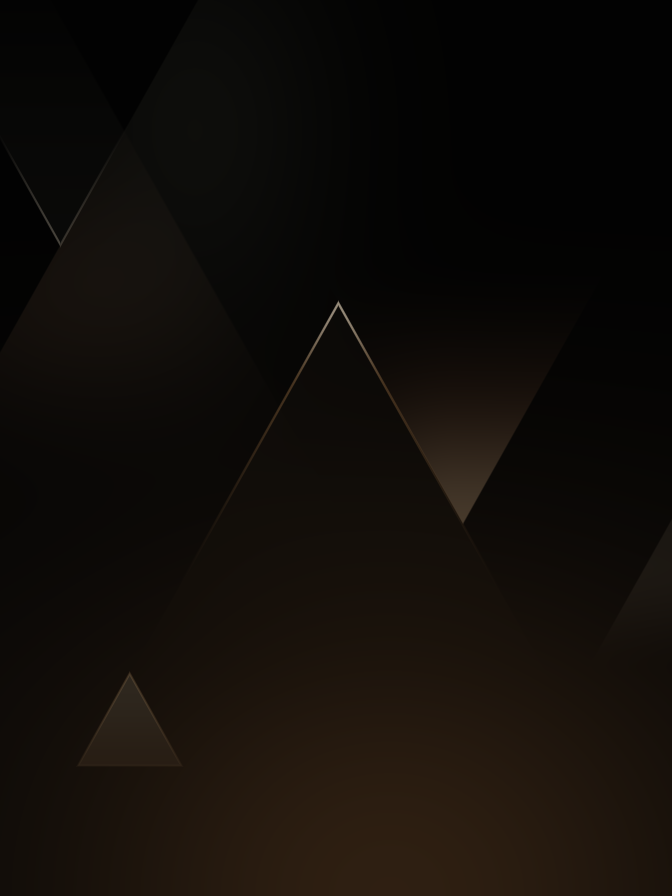
Give the GLSL for this background, as a Shadertoy shader.

```glsl
const float SLOPE = 1.78;

// Signed distance to an endless wedge opening downward; negative inside
float wedge(vec2 p, vec2 apex) {
    vec2 d = p - apex;
    return (abs(d.x) * SLOPE + d.y) / length(vec2(SLOPE, 1.0));
}

// Signed distance to a rising edge; positive on its right
float risingEdge(vec2 p, vec2 anchor) {
    vec2 d = p - anchor;
    return (d.x * SLOPE - d.y) / length(vec2(SLOPE, 1.0));
}

float inside(float dist, float soft) {
    return 1.0 - smoothstep(-soft, soft, dist);
}

float stroke(float dist, float width, float soft) {
    return 1.0 - smoothstep(width, width + soft, abs(dist));
}

float blob(vec2 p, vec2 center, vec2 size) {
    vec2 q = (p - center) / size;
    return exp(-dot(q, q));
}

void mainImage(out vec4 fragColor, in vec2 fragCoord) {
    vec2 p = fragCoord / iResolution.y * 1.3333;
    p.x += 0.5 - 0.66667 * iResolution.x / iResolution.y;
    float aa = 1.3333 / iResolution.y;

    // Dark ground with a warm glow from below
    vec3 color = mix(vec3(0.038, 0.031, 0.024), vec3(0.008, 0.008, 0.007), smoothstep(0.2, 1.1, p.y));
    color += vec3(0.145, 0.092, 0.046) * blob(p, vec2(0.58, 0.0), vec2(0.47, 0.43));

    // Upper left planes: haze, warm wedge and dark notch
    vec2 notch = vec2(0.090, 0.969);
    vec2 peak = vec2(0.184, 1.140);
    float rightOfEdge = smoothstep(-aa, aa, risingEdge(p, notch));
    float peakFill = inside(wedge(p, peak), 1.5 * aa);
    float notchFill = inside(-wedge(vec2(p.x, -p.y), vec2(notch.x, -notch.y)), aa);
    float vee = wedge(vec2(p.x, -p.y), vec2(notch.x, -notch.y));
    notchFill = inside(vee, aa);
    color += vec3(0.045, 0.045, 0.037) * rightOfEdge * blob(p, vec2(0.29, 1.14), vec2(0.21, 0.30));
    color += vec3(0.064, 0.046, 0.033) * rightOfEdge * peakFill * blob(p, vec2(0.09, 0.90), vec2(0.27, 0.19));
    float leftPlane = inside(p.x * SLOPE + p.y - peak.x * SLOPE - peak.y, 3.0 * aa);
    color += vec3(0.027, 0.026, 0.022) * notchFill * leftPlane * smoothstep(1.45, 1.0, p.y);
    float veeFade = smoothstep(0.19, 0.0, p.y - notch.y);
    float veeGain = p.x < notch.x ? 0.25 : 0.16;
    color += vec3(1.0, 0.94, 0.84) * veeGain * veeFade * stroke(vee, 0.0005, 1.4 * aa);

    // Inverted triangle, bright at its tip
    vec2 apex = vec2(0.5035, 0.882);
    vec2 tip = vec2(0.689, 0.554);
    float mainDist = wedge(p, apex);
    float inverted = inside(wedge(vec2(p.x, -p.y), vec2(tip.x, -tip.y)), aa);
    inverted *= 1.0 - inside(mainDist, aa);
    float rise = smoothstep(0.95, 0.54, p.y);
    vec3 bronze = mix(vec3(0.135, 0.083, 0.052), vec3(0.225, 0.188, 0.145), smoothstep(0.80, 0.54, p.y));
    color += bronze * inverted * rise * mix(0.4, 1.0, smoothstep(0.45, 0.68, p.x));

    // Central triangle with a fading rim
    color += vec3(0.022, 0.017, 0.011) * inside(mainDist, aa) * smoothstep(0.30, 0.62, p.y);
    float rimFade = smoothstep(0.44, 0.87, p.y);
    vec3 rim = mix(vec3(0.27, 0.19, 0.11), vec3(0.55, 0.51, 0.45), smoothstep(0.75, 0.88, p.y));
    color += rim * rimFade * stroke(mainDist, 0.0006, 1.5 * aa);

    // Small solid triangle
    float small = max(wedge(p, vec2(0.193, 0.331)), 0.194 - p.y);
    vec3 smallColor = mix(vec3(0.155, 0.115, 0.078), vec3(0.18, 0.153, 0.118), smoothstep(0.19, 0.32, p.y));
    color = mix(color, smallColor, inside(small, aa));
    color += vec3(0.13, 0.10, 0.065) * stroke(small, 0.0005, 1.4 * aa) * smoothstep(0.12, 0.33, p.y);

    // Faint plane at the right border
    float sidePlane = smoothstep(-aa, aa, risingEdge(p, vec2(1.0, 0.561)));
    color += vec3(0.062, 0.056, 0.047) * sidePlane * smoothstep(0.33, 0.50, p.y);

    fragColor = vec4(color, 1.0);
}
```
